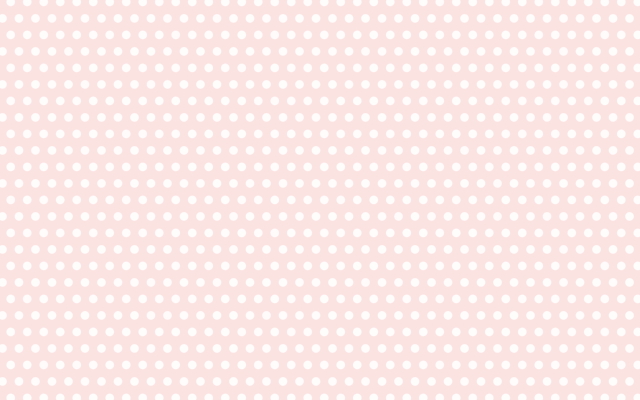
A Shadertoy shader for this pattern:

```glsl
// Staggered polka dots: small off-white discs on a pale pink ground.
// Space is split into square cells, every other row slides half a cell,
// and a soft-edged circle distance fills each cell.

const vec3 PINK = vec3(0.985, 0.890, 0.885);
const vec3 OFF_WHITE = vec3(1.0, 0.992, 0.990);

const float ROWS = 24.24;                  // dot rows per canvas height
const vec2 FIRST_DOT = vec2(0.65, 0.125);  // lower left dot, in cells
const float DOT_RADIUS = 0.26;             // in cells
const float EDGE_BLUR = 0.035;             // in cells
const float TINT_SPREAD = 0.06;            // faintness of the palest dots

float hash(vec2 p) {
    return fract(sin(dot(p, vec2(127.1, 311.7))) * 43758.5453);
}

// Shifts odd rows by half a cell, so dots sit on whole numbers.
vec2 stagger(vec2 p) {
    float row = floor(p.y + 0.5);
    return vec2(p.x - 0.5 * mod(row, 2.0), p.y);
}

float circleDistance(vec2 p, float radius) {
    return length(p) - radius;
}

float coverage(float dist, float blur) {
    return 1.0 - smoothstep(-blur, blur, dist);
}

void mainImage(out vec4 fragColor, in vec2 fragCoord) {
    vec2 grid = stagger(fragCoord / iResolution.y * ROWS - FIRST_DOT);
    vec2 cell = floor(grid + 0.5);
    float pixel = ROWS / iResolution.y;

    // Dot shape, with a slight change of strength from dot to dot
    float dist = circleDistance(grid - cell, DOT_RADIUS);
    float dots = coverage(dist, max(EDGE_BLUR, 0.75 * pixel));
    float strength = 1.0 - TINT_SPREAD * hash(cell);

    fragColor = vec4(mix(PINK, OFF_WHITE, dots * strength), 1.0);
}
```
